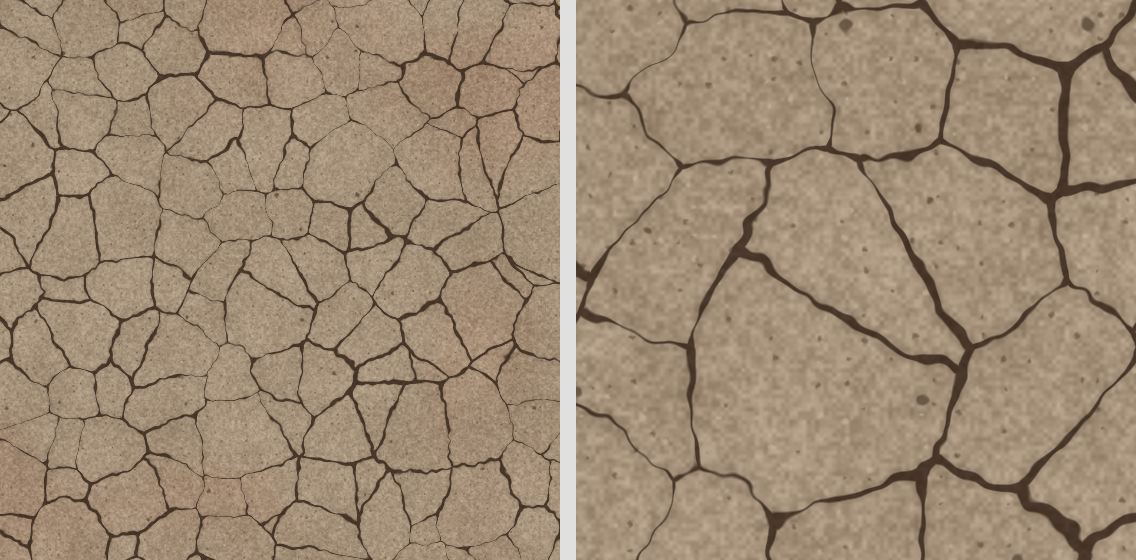
Left: the whole. Right: its middle third, enlarged.
Reproduce this texture procedurally as a WebGL 1 fragment shader.

```glsl
precision highp float;

uniform vec2 u_resolution;

const float CELLS = 11.0;           // clods across the canvas height
const float JITTER = 0.95;
const float SIZE_SPREAD = 0.62;     // how much big clods swallow small ones
const float CRACK_MIN = 0.0003;     // half widths, in canvas heights
const float CRACK_MAX = 0.0030;
const float JUNCTION_GAP = 0.0020;
const float SHADE_REACH = 0.0075;
const float GRAIN = 0.19;
const float MOTTLE = 0.085;

const vec3 SOIL = vec3(0.648, 0.568, 0.476);
const vec3 RED_SOIL = vec3(0.645, 0.540, 0.450);
const vec3 CRACK = vec3(0.250, 0.185, 0.135);
const vec3 PIT = vec3(0.360, 0.290, 0.225);
const vec3 PALE_GRIT = vec3(0.790, 0.720, 0.630);

float hash(vec2 p) {
  vec3 q = fract(vec3(p.xyx) * 0.1031);
  q += dot(q, q.yzx + 33.33);
  return fract((q.x + q.y) * q.z);
}

vec2 hash2(vec2 p) {
  return vec2(hash(p + 17.3), hash(p + 71.9));
}

float noise(vec2 p) {
  vec2 i = floor(p);
  vec2 f = fract(p);
  f = f * f * (3.0 - 2.0 * f);
  return mix(mix(hash(i), hash(i + vec2(1.0, 0.0)), f.x),
             mix(hash(i + vec2(0.0, 1.0)), hash(i + vec2(1.0, 1.0)), f.x), f.y);
}

float fbm(vec2 p) {
  float sum = 0.0;
  float amp = 0.5;
  for (int i = 0; i < 4; i++) {
    sum += amp * noise(p);
    p = p * 2.03 + 19.1;
    amp *= 0.5;
  }
  return sum / 0.9375;
}

vec2 wobble(vec2 p, float freq) {
  return vec2(noise(p * freq + 5.7), noise(p * freq + 43.1)) - 0.5;
}

vec2 site(vec2 id) {
  return id + 0.5 + JITTER * (hash2(id) - 0.5);
}

float weight(vec2 id) {
  float h = hash(id + 131.7);
  return SIZE_SPREAD * h * h;
}

// Distances to the nearest and second nearest borders of a weighted Voronoi cell
vec2 clodBorders(vec2 p) {
  vec2 base = floor(p);
  vec2 ownId = base;
  float ownPower = 1e3;
  for (int y = -2; y <= 2; y++) {
    for (int x = -2; x <= 2; x++) {
      vec2 id = base + vec2(float(x), float(y));
      vec2 d = site(id) - p;
      float power = dot(d, d) - weight(id);
      if (power < ownPower) {
        ownPower = power;
        ownId = id;
      }
    }
  }
  vec2 ownSite = site(ownId);
  vec2 border = vec2(1e3);
  for (int y = -2; y <= 2; y++) {
    for (int x = -2; x <= 2; x++) {
      if (x == 0 && y == 0) continue;
      vec2 id = ownId + vec2(float(x), float(y));
      vec2 s = site(id);
      vec2 d = s - p;
      float e = (dot(d, d) - weight(id) - ownPower) / (2.0 * max(length(s - ownSite), 0.05));
      border.y = min(border.y, max(border.x, e));
      border.x = min(border.x, e);
    }
  }
  return border / CELLS;
}

// Scattered uneven specks; density is the share of grid squares holding one
float specks(vec2 p, float freq, float density, float radius, float px) {
  vec2 id = floor(p * freq);
  vec2 d = (fract(p * freq) - 0.3 - 0.4 * hash2(id + 7.0)) / freq;
  d += wobble(p, 0.8 / radius) * radius * 0.9;
  float r = radius * (0.45 + 0.55 * hash(id + 3.1));
  float present = step(hash(id + 211.0), density);
  return present * (1.0 - smoothstep(r - px, r + px, length(d)));
}

void main() {
  vec2 p = gl_FragCoord.xy / u_resolution.y;
  float px = max(1.0 / u_resolution.y, 0.0012);

  // Ragged crack network
  vec2 q = p + 0.026 * wobble(p, 9.0) + 0.011 * wobble(p, 34.0) + 0.0048 * wobble(p, 105.0);
  vec2 border = clodBorders(q * CELLS + 40.0);
  float openness = smoothstep(0.25, 0.8, 0.6 * noise(p * 8.0 + 3.0) + 0.4 * noise(p * 55.0));
  float junction = 1.0 - smoothstep(0.002, 0.009, border.y);
  float halfWidth = mix(CRACK_MIN, CRACK_MAX, openness)
                  + JUNCTION_GAP * junction * noise(p * 24.0 + 9.0);
  float crack = clamp((halfWidth - border.x) / px + 0.5, 0.0, 1.0);
  float shade = 1.0 - smoothstep(0.0, SHADE_REACH, border.x);

  // Soil colour, patches and sandy grain
  float redness = smoothstep(0.5, 0.75, fbm(p * 2.2 + 8.0));
  vec3 color = mix(SOIL, RED_SOIL, redness);
  color += MOTTLE * (fbm(p * 13.0 + 27.0) - 0.5);
  float grain = 0.55 * noise(p * 390.0) + 0.45 * noise(p * 190.0 + 61.0) - 0.5;
  color += GRAIN * grain;

  // Pits, grit and a few pale lumps
  color = mix(color, PIT, 0.65 * specks(p, 72.0, 0.22, 0.0017, px));
  color = mix(color, PIT, 0.80 * specks(p + 3.7, 19.0, 0.10, 0.0038, px));
  color = mix(color, PALE_GRIT, 0.60 * specks(p + 9.2, 64.0, 0.20, 0.0019, px));
  color = mix(color, PALE_GRIT, 0.55 * specks(p + 5.4, 8.0, 0.07, 0.0110, 2.5 * px));

  color *= 1.0 - 0.13 * shade * (0.4 + 0.6 * openness);
  color = mix(color, CRACK + 0.3 * GRAIN * grain, crack * 0.92);
  gl_FragColor = vec4(color, 1.0);
}
```
